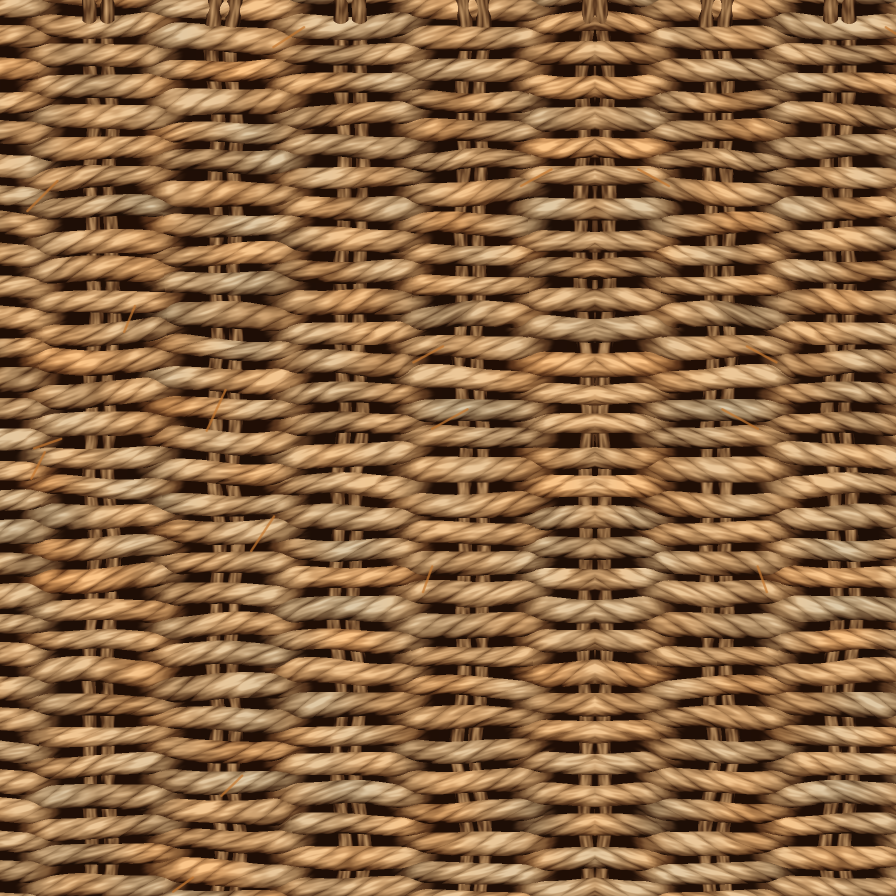
Give the GLSL for this texture, as a Shadertoy shader.

```glsl
// Wicker weave: twisted straw ropes pass alternately over and under paired
// upright stakes. Each row is a rope whose depth is a cosine along x; the
// highest surface wins and is lit from above. The weave mirrors about one stake.

const float PI = 3.14159265;
const float AXIS = 0.664;         // mirror line, on a stake
const float SPACING = 0.1375;     // distance between stakes
const float ROWS = 58.0;          // ropes over the height, half over each stake
const float THICKNESS = 0.74;     // rope half thickness, in rows
const float WOBBLE = 0.42;        // rope wander, in rows
const float TWIST_PITCH = 0.034;  // length of one ply along a rope
const float TWIST_LEAN = 0.65;    // slant of the plies
const float ROD_OFFSET = 0.075;   // stake rods, in units of SPACING
const float ROD_RADIUS = 0.060;
const float RIM = 0.968;          // stakes come forward above this height
const int STRAWS = 13;            // loose straws
const float STRAW_RADIUS = 0.0013;

const vec3 GAP = vec3(0.12, 0.055, 0.022);
const vec3 SHADOW = vec3(0.33, 0.20, 0.11);
const vec3 BROWN = vec3(0.51, 0.36, 0.22);
const vec3 TAN = vec3(0.66, 0.50, 0.33);
const vec3 STRAW = vec3(0.80, 0.63, 0.44);
const vec3 GLINT = vec3(0.93, 0.78, 0.59);
const vec3 LOOSE = vec3(0.77, 0.47, 0.19);

vec2 hash2(vec2 p) {
    vec3 q = fract(vec3(p.xyx) * vec3(0.1031, 0.1030, 0.0973));
    q += dot(q, q.yzx + 33.33);
    return fract((q.xx + q.yz) * q.zy);
}

float cornerDot(vec2 cell, vec2 offset) {
    float angle = 2.0 * PI * hash2(cell + 200.0).x;
    return dot(vec2(cos(angle), sin(angle)), offset);
}

// Gradient noise, about -0.7 to 0.7
float noise(vec2 p) {
    vec2 i = floor(p), f = fract(p);
    vec2 w = f * f * f * (f * (f * 6.0 - 15.0) + 10.0);
    vec2 e = vec2(1.0, 0.0);
    return mix(mix(cornerDot(i, f), cornerDot(i + e, f - e), w.x),
               mix(cornerDot(i + e.yx, f - e.yx), cornerDot(i + 1.0, f - 1.0), w.x), w.y);
}

// Tone 0..1 to straw colour
vec3 ramp(float t) {
    vec3 c = mix(GAP, SHADOW, smoothstep(0.06, 0.25, t));
    c = mix(c, BROWN, smoothstep(0.24, 0.45, t));
    c = mix(c, TAN, smoothstep(0.43, 0.64, t));
    c = mix(c, STRAW, smoothstep(0.62, 0.82, t));
    return mix(c, GLINT, smoothstep(0.80, 1.0, t));
}

vec3 ropeColour(vec2 p, float row, float d, float depth) {
    float form = 0.89 + 0.26 * d - 0.52 * d * d;
    float occlusion = smoothstep(-0.80, 0.35, depth);
    float ply = p.x / TWIST_PITCH - TWIST_LEAN * d + hash2(vec2(row, 3.0)).x
              + 0.5 * noise(vec2(p.x * 14.0, row * 5.3));
    float groove = mix(0.52, 1.0, pow(abs(sin(PI * ply)), 0.55));
    float fibre = noise(vec2(p.x * 50.0, d * 3.5 - p.x * 75.0 + row * 7.7));
    float wear = noise(vec2(p.x * 17.0, row * 3.71));
    float plyTone = hash2(vec2(floor(ply) + 50.0, row)).y - 0.5;
    float tone = form * groove + 0.30 * fibre + 0.28 * wear + 0.16 * plyTone;
    float warmth = noise(vec2(p.x * 9.0 + 40.0, row * 2.37));
    return ramp(tone * occlusion) * (1.0 + 0.22 * warmth * vec3(0.6, -0.1, -1.0));
}

// Loose straws: short segments strewn over the weave
float looseStraws(vec2 p) {
    float cover = 0.0;
    for (int i = 0; i < STRAWS; i++) {
        vec2 seed = vec2(float(i) * 7.0 + 1.0, 19.0);
        vec2 q = p - hash2(seed) * vec2(AXIS, 1.0);
        vec2 pick = hash2(seed + 5.0);
        float angle = mix(0.25, 1.4, pick.x);
        vec2 dir = vec2(cos(angle), sin(angle));
        float along = clamp(dot(q, dir), -1.0, 1.0);
        float reach = mix(0.009, 0.026, pick.y);
        float dist = length(q - dir * clamp(along, -reach, reach));
        cover = max(cover, 1.0 - smoothstep(0.5, 1.5, dist / STRAW_RADIUS));
    }
    return cover;
}

vec3 weave(vec2 p) {
    p.x = AXIS - abs(p.x - AXIS);
    float u = (p.x - AXIS) / SPACING + 0.10 * noise(p * vec2(4.0, 9.0));
    float v = p.y * ROWS + 0.45 * noise(p * vec2(9.0, 13.0));
    float top = -2.0;
    vec3 colour = GAP;

    // Stake: two upright rods around each whole u
    float side = abs(u - floor(u + 0.5)) - ROD_OFFSET;
    float rod = side / ROD_RADIUS;
    if (abs(rod) < 1.0) {
        top = 0.25 - 0.4 * rod * rod + 1.7 * smoothstep(RIM - 0.01, RIM + 0.01, p.y);
        float grain = noise(vec2(u * 38.0, p.y * 45.0));
        colour = ramp(0.52 - 0.42 * rod * rod + 0.45 * grain);
    }

    // Ropes: keep the highest of the nearby rows
    float bestRow = 0.0, bestD = 2.0, bestDepth = 0.0;
    for (int i = -2; i <= 2; i++) {
        float row = floor(v) + float(i);
        float centre = row + 0.5 + WOBBLE * noise(vec2(u * 1.3, row * 4.37));
        float d = (v - centre) / (THICKNESS * mix(0.88, 1.1, hash2(vec2(row, floor(u + 0.5) + 60.0)).x));
        float depth = cos(PI * (u + row));
        float height = depth + 0.8 * sqrt(max(1.0 - d * d, 0.0));
        if (abs(d) < 1.0 && height > top) {
            top = height;
            bestRow = row; bestD = d; bestDepth = depth;
        }
    }
    if (bestD < 1.5) colour = ropeColour(p, bestRow, bestD, bestDepth);
    return mix(colour, LOOSE, 0.75 * looseStraws(p));
}

void mainImage(out vec4 fragColor, in vec2 fragCoord) {
    // Four samples per pixel smooth every edge
    vec3 sum = vec3(0.0);
    for (int i = 0; i < 4; i++) {
        vec2 offset = vec2(float(i % 2), float(i / 2)) * 0.5 - 0.25;
        sum += weave((fragCoord + offset) / iResolution.xy);
    }
    fragColor = vec4(sum * 0.25, 1.0);
}
```
